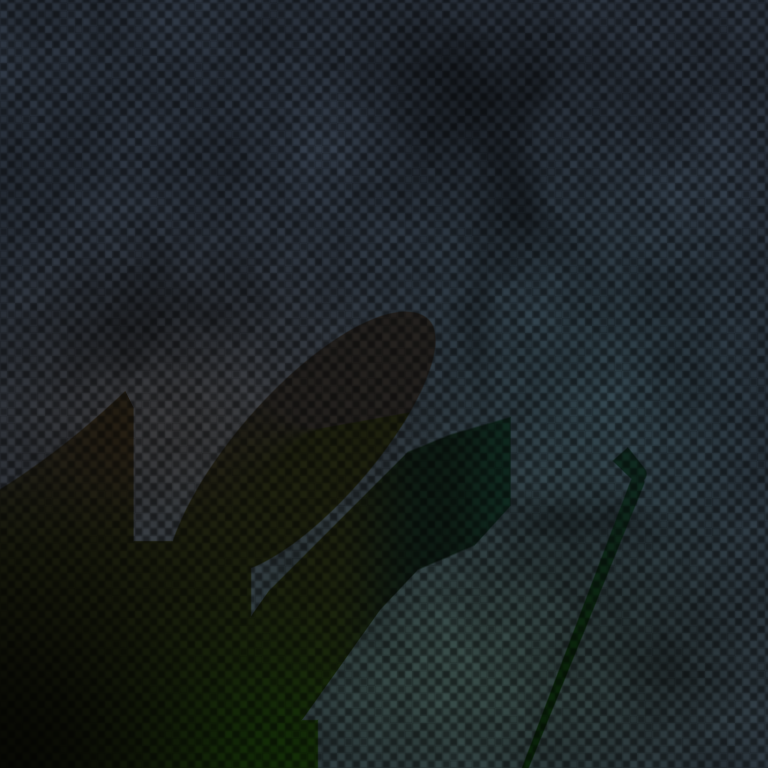
Give the GLSL for this background, as a Shadertoy shader.

```glsl
// Dark leaves and a hooked stem against a misty blue-grey backdrop, under a fine checker weave.

#define CELLS 102.4          // checker cells across the canvas
#define WEAVE 0.29           // checker contrast
#define GRAIN 0.16           // brightness variation between cells
#define MIST_SCALE 6.0       // frequency of the cloudy noise
#define MIST_AMOUNT 0.36     // strength of the cloudy noise
#define SLATE vec3(0.125, 0.150, 0.185)
#define TEAL  vec3(0.135, 0.188, 0.215)
#define SAGE  vec3(0.150, 0.205, 0.195)
#define TAUPE vec3(0.172, 0.172, 0.180)
#define OLIVE vec3(0.088, 0.098, 0.042)
#define BARK  vec3(0.108, 0.100, 0.092)
#define GREEN vec3(0.060, 0.145, 0.022)

vec2 hash2(vec2 p) {
    vec3 q = fract(p.xyx * vec3(0.1031, 0.1030, 0.0973));
    q += dot(q, q.yzx + 33.33);
    return fract((q.xx + q.yz) * q.zy);
}

float corner(vec2 cell, vec2 f, vec2 o) {
    return dot(hash2(cell + o) * 2.0 - 1.0, f - o);
}

float gradientNoise(vec2 p) {
    vec2 i = floor(p), f = fract(p);
    vec2 u = f * f * f * (f * (f * 6.0 - 15.0) + 10.0);
    return mix(mix(corner(i, f, vec2(0, 0)), corner(i, f, vec2(1, 0)), u.x),
               mix(corner(i, f, vec2(0, 1)), corner(i, f, vec2(1, 1)), u.x), u.y);
}

float fbm(vec2 p) {
    float sum = 0.0, amp = 0.6;
    for (int k = 0; k < 4; k++) {
        sum += amp * gradientNoise(p);
        p = mat2(1.6, 1.2, -1.2, 1.6) * p + 7.3;
        amp *= 0.6;
    }
    return sum;
}

// Soft elliptical spot
float spot(vec2 p, vec2 center, vec2 radius) {
    vec2 d = (p - center) / radius;
    return exp(-dot(d, d));
}

// Height of a line through a point, at x
float lineY(float x, vec2 through, float slope) {
    return through.y + slope * (x - through.x);
}

float leftLeaf(vec2 p) {
    float top = min(0.363 + p.x * (0.62 + p.x), lineY(p.x, vec2(0.163, 0.491), -2.0));
    return max((p.y - top) * 0.75, p.x - 0.174);
}

// Two half ellipses joined along the leaf axis
float ovalLeaf(vec2 p) {
    vec2 d = p - vec2(0.557, 0.585);
    vec2 q = vec2(dot(d, vec2(0.655, 0.756)), dot(d, vec2(-0.756, 0.655)));
    vec2 radius = q.y > 0.0 ? vec2(0.25, 0.092) : vec2(0.215, 0.072);
    q.x += radius.x;
    vec2 e = q / radius;
    return (dot(e, e) - 1.0) / max(2.0 * length(e / radius), 0.001);
}

float rightLeaf(vec2 p) {
    float top = min(lineY(p.x, vec2(0.349, 0.229), 1.41), lineY(p.x, vec2(0.531, 0.4115), 1.0));
    top = min(top, min(lineY(p.x, vec2(0.531, 0.4115), 0.41), lineY(p.x, vec2(0.665, 0.457), 0.29)));
    float low = min(lineY(p.x, vec2(0.495, 0.206), 1.41), lineY(p.x, vec2(0.544, 0.258), 1.06));
    low = max(min(low, lineY(p.x, vec2(0.544, 0.258), 0.43)), lineY(p.x, vec2(0.618, 0.29), 1.1));
    return max(max(p.y - top, low - p.y) * 0.7, p.x - 0.665);
}

// Tapered stalk with a blunt hooked tip
float segment(vec2 p, vec2 a, vec2 b, float ra, float rb) {
    vec2 d = b - a;
    float h = clamp(dot(p - a, d) / dot(d, d), 0.0, 1.0);
    return length(p - a - d * h) - mix(ra, rb, h);
}

float stem(vec2 p) {
    float stalk = segment(p, vec2(0.680, -0.01), vec2(0.830, 0.372), 0.004, 0.009);
    float hook = segment(p, vec2(0.800, 0.417), vec2(0.831, 0.383), 0.014, 0.011);
    return min(stalk, max(hook, dot(p - vec2(0.808, 0.409), vec2(-0.67, 0.74))));
}

vec3 backdrop(vec2 p) {
    float mist = fbm(p * MIST_SCALE);
    vec3 c = mix(SLATE, TEAL, spot(p, vec2(0.76, 0.47), vec2(0.24, 0.25)));
    c = mix(c, TAUPE, spot(p, vec2(0.22, 0.43), vec2(0.26, 0.18)));
    c = mix(c, SAGE, spot(p, vec2(0.60, 0.12), vec2(0.34, 0.22)));
    // Irregular pale and dark patches
    p += 0.09 * vec2(mist, fbm(p * MIST_SCALE + 19.0));
    float light = 1.0 + MIST_AMOUNT * mist + 0.15 * spot(p, vec2(0.46, 0.83), vec2(0.06));
    light -= 0.32 * spot(p, vec2(0.60, 0.87), vec2(0.12, 0.09)) + 0.25 * spot(p, vec2(0.66, 0.73), vec2(0.04, 0.10));
    light -= 0.28 * spot(p, vec2(0.17, 0.58), vec2(0.10, 0.06)) + 0.25 * spot(p, vec2(0.63, 0.58), vec2(0.03, 0.05));
    light -= 0.22 * spot(p, vec2(0.74, 0.32), vec2(0.12, 0.03)) + 0.30 * spot(p, vec2(0.88, 0.14), vec2(0.08, 0.06));
    return c * light;
}

vec3 foliage(vec2 p, float px) {
    // Brown tips above a sloping tide line, olive below
    float tide = p.y - (0.43 + 0.18 * (p.x - 0.35));
    float soft = mix(0.12, px, smoothstep(0.28, 0.42, p.x));
    vec3 c = mix(OLIVE, BARK, smoothstep(-soft, soft, tide));
    c = mix(c, vec3(0.115, 0.094, 0.058), spot(p, vec2(0.17, 0.44), vec2(0.12, 0.10)));
    c = mix(c, GREEN, spot(p, vec2(0.37, 0.0), vec2(0.20, 0.17)));
    c = mix(c, vec3(0.04, 0.085, 0.06), smoothstep(0.0, px, ovalLeaf(p)) * smoothstep(0.42, 0.56, p.x));
    c = mix(c, vec3(0.045, 0.125, 0.095), smoothstep(0.57, 0.67, p.x));
    c = mix(c, vec3(0.03, 0.11, 0.03), smoothstep(0.66, 0.68, p.x) * smoothstep(0.4, 0.1, p.y));
    return c * (1.0 - 0.7 * spot(p, vec2(0.0), vec2(0.24, 0.28)));
}

void mainImage(out vec4 fragColor, in vec2 fragCoord) {
    vec2 p = fragCoord / iResolution.xy;
    float px = 1.0 / iResolution.y;
    float ground = min(max(p.x - 0.327, p.y - 0.2955), max(p.x - 0.414, p.y - 0.0625));
    float shape = min(min(leftLeaf(p), ovalLeaf(p)), min(rightLeaf(p), min(ground, stem(p))));
    vec3 color = mix(backdrop(p), foliage(p, px), smoothstep(px, -px, shape));
    // Soft checker weave
    vec2 g = p * CELLS, wave = clamp(sin(g * 3.14159) * 1.5, -1.0, 1.0);
    color *= 1.0 + WEAVE * wave.x * wave.y + GRAIN * (hash2(floor(g)).x - 0.5);
    fragColor = vec4(color, 1.0);
}
```
